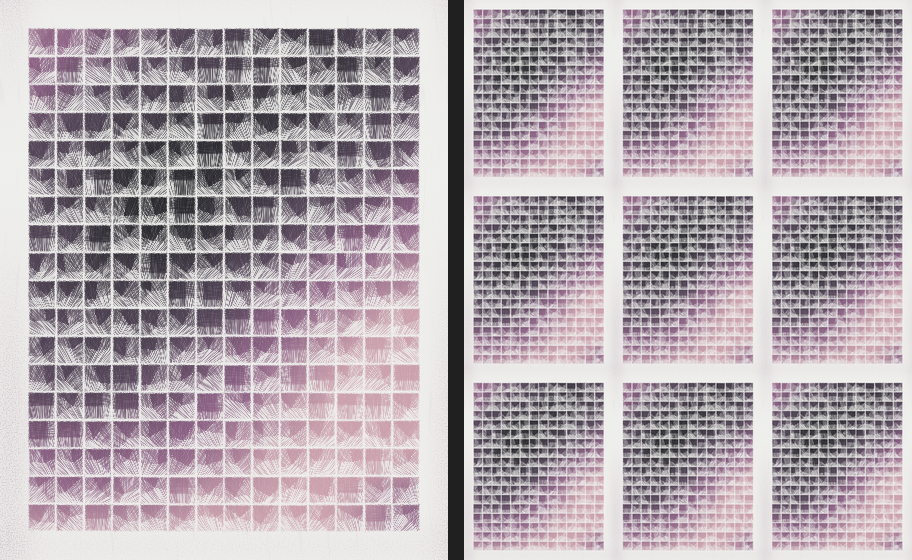
Left, the tile; right, the same tile 3 across and 3 down.
This pattern is drawn by a WebGL 1 fragment shader. Its source:

```glsl
precision highp float;
// Grid of hand-hatched ink squares, fading from charcoal through plum to rose on pale paper.

uniform vec2 u_resolution;

const vec2 GRID = vec2(16.0, 20.0);   // cells across and down, including the blank rim
const float RIM = 1.0;                // blank cells on each side
const float HALF_SIDE = 0.462;        // half a square, in cells
const float ROUGH = 0.035;            // raggedness of square edges
const float FRAY = 0.018;             // softness of square edges
const vec2 STROKE = vec2(30.0, 1.3);  // noise cells across and along a stroke
const float STRAIGHT_SHARE = 0.22;    // share of squares with upright cross-hatching
const float FAN_REACH = 1.8;          // distance to the point where strokes converge
const float WEDGE_LEAN = 1.3;         // range of wedge rotation, in radians
const vec3 PAPER = vec3(0.935, 0.935, 0.925);
const vec3 CHARCOAL = vec3(0.14, 0.14, 0.16);
const vec3 DUSK = vec3(0.29, 0.24, 0.31);
const vec3 PLUM = vec3(0.53, 0.36, 0.50);
const vec3 ROSE = vec3(0.79, 0.62, 0.67);
const float TAU = 6.2831853;

vec2 hash2(vec2 p) {
  vec3 q = fract(p.xyx * vec3(0.1031, 0.1030, 0.0973));
  q += dot(q, q.yzx + 33.33);
  return fract((q.xx + q.yz) * q.zy);
}

float gradAt(vec2 corner, vec2 offset, vec2 period) {
  float a = TAU * hash2(mod(corner, period)).x;
  return dot(vec2(cos(a), sin(a)), offset);
}

// Gradient noise that wraps after a whole period, about -0.7 to 0.7.
float noise(vec2 p, vec2 period) {
  vec2 i = floor(p), f = p - i;
  vec2 u = f * f * f * (f * (f * 6.0 - 15.0) + 10.0);
  vec2 e = vec2(1.0, 0.0);
  float low = mix(gradAt(i, f, period), gradAt(i + e, f - e, period), u.x);
  float high = mix(gradAt(i + e.yx, f - e.yx, period), gradAt(i + 1.0, f - 1.0, period), u.x);
  return mix(low, high, u.y);
}

// Pen strokes spreading from a far point along an angle; load thickens the ink.
float hatch(vec2 p, float angle, vec2 seed, float load) {
  vec2 along = vec2(cos(angle), sin(angle));
  float across = dot(p, vec2(-along.y, along.x));
  float ahead = dot(p, along) + FAN_REACH;
  vec2 q = vec2(FAN_REACH * atan(across, ahead), length(vec2(across, ahead))) * STROKE;
  return smoothstep(-0.28, 0.28, noise(q + 128.0 + seed * 61.0, vec2(256.0)) + load);
}

float blob(vec2 p, vec2 centre, float radius) {
  vec2 d = (p - centre) / radius;
  return exp(-dot(d, d));
}

// Ink colour drifts over the whole sheet.
vec3 inkTint(vec2 uv, float shift) {
  vec2 p = uv * vec2(1.0, GRID.y / GRID.x);
  float v = 1.3 * length(p - vec2(0.37, 0.79)) + shift;
  v -= 0.54 * blob(p, vec2(0.85, 1.20), 0.38);
  v -= 0.22 * blob(p, vec2(0.05, 0.34), 0.34);
  v -= 0.62 * blob(p, vec2(0.96, 0.04), 0.19);
  v += 0.27 * blob(p, vec2(0.80, 0.43), 0.32);
  v += 0.15 * blob(p, vec2(0.06, 1.18), 0.15);
  vec3 c = mix(CHARCOAL, DUSK, smoothstep(0.0, 0.35, v));
  c = mix(c, PLUM, smoothstep(0.3, 0.67, v));
  return mix(c, ROSE, smoothstep(0.62, 1.0, v));
}

// A light hatch under two fans that overlap into a solid wedge near the top.
float hatchedInk(vec2 f, vec2 cell) {
  vec2 ra = hash2(cell + 3.1), rb = hash2(cell + 47.7), rc = hash2(cell + 91.3);
  float straight = step(rc.x, STRAIGHT_SHARE);
  float flip = rc.y < 0.5 ? -1.0 : 1.0;
  vec2 p = vec2(f.x * flip, f.y);

  vec2 d = p - (ra - 0.5) * vec2(0.4, 0.35) + vec2(0.0, 0.07);
  float jag = 0.25 * noise(p * 22.0 + 64.0 + ra * 40.0, vec2(256.0));
  float lean = (hash2(cell + 131.9).x - 0.5) * WEDGE_LEAN;
  float turn = atan(d.x, d.y) + jag - lean;
  float fanA = smoothstep(0.04, -0.04, turn - mix(0.3, 1.1, rb.x))
             * smoothstep(-2.0, -1.9, turn);
  float fanB = smoothstep(-0.04, 0.04, turn + mix(0.3, 1.1, rb.y))
             * smoothstep(1.9, 1.8, turn);
  fanA = mix(fanA, smoothstep(-0.04, 0.04, d.y + 0.15 * jag), straight);
  fanB = mix(fanB, smoothstep(-0.04, 0.04, d.x + 0.25 + 0.2 * jag), straight);

  float lift = 0.2 * f.y;
  float base = hatch(p, mix(0.75 + 0.5 * rb.x, 1.57, straight), ra, lift);
  float left = hatch(p, mix(2.0 + 0.5 * ra.y, 0.0, straight), rb, lift + 0.03);
  float right = hatch(p, mix(1.3 + 0.4 * rb.y, 1.55, straight), rc, lift + 0.02);
  float bare = 1.0 - (0.08 + 0.54 * base);
  bare *= 1.0 - fanA * (0.18 + 0.46 * left);
  bare *= 1.0 - fanB * (0.18 + 0.46 * right);
  bare *= 1.0 - 0.62 * fanA * fanB;
  return 1.0 - bare;
}

// Pale paper with wrapping grain, faint scratches and a smudged left rim.
vec3 paperColour(vec2 uv) {
  float grain = noise(uv * GRID * 19.0, GRID * 19.0);
  vec2 s = vec2(uv.x * 112.0 + 2.0 * sin(TAU * uv.y), uv.y * 9.0);
  float scratch = smoothstep(0.33, 0.5, noise(s, vec2(112.0, 9.0)));
  float side = pow(0.5 + 0.5 * cos(TAU * (uv.x - 0.02)), 40.0);
  float low = 0.5 + 0.5 * cos(TAU * (uv.y - 0.2));
  float smudge = side * low + 0.35 * pow(0.5 + 0.5 * cos(TAU * (uv.y - 0.025)), 60.0);
  float stain = smudge * (0.10 + 0.28 * smoothstep(-0.1, 0.4, grain)) + 0.05 * scratch;
  return mix(PAPER + 0.012 * grain, PLUM, 0.6 * stain);
}

void main() {
  vec2 uv = gl_FragCoord.xy / u_resolution;
  vec2 g = uv * GRID, cell = floor(g);
  vec2 jitter = hash2(cell + 17.0);
  vec2 f = g - cell - 0.5 - (jitter - 0.5) * 0.03;

  // Frayed square outline, only inside the rim.
  float aa = 0.6 * GRID.x / u_resolution.x + FRAY;
  float ragged = ROUGH * noise(g * 27.0, GRID * 27.0);
  float edge = max(abs(f.x), abs(f.y)) - HALF_SIDE + ragged;
  vec2 inside = step(vec2(RIM), cell) * step(cell, GRID - RIM - 1.0);
  float square = smoothstep(aa, -aa, edge) * inside.x * inside.y;

  vec3 tint = inkTint(uv, 0.06 * (jitter.x - 0.5));
  vec3 colour = mix(paperColour(uv), tint, square * hatchedInk(f, cell));
  gl_FragColor = vec4(colour, 1.0);
}
```
